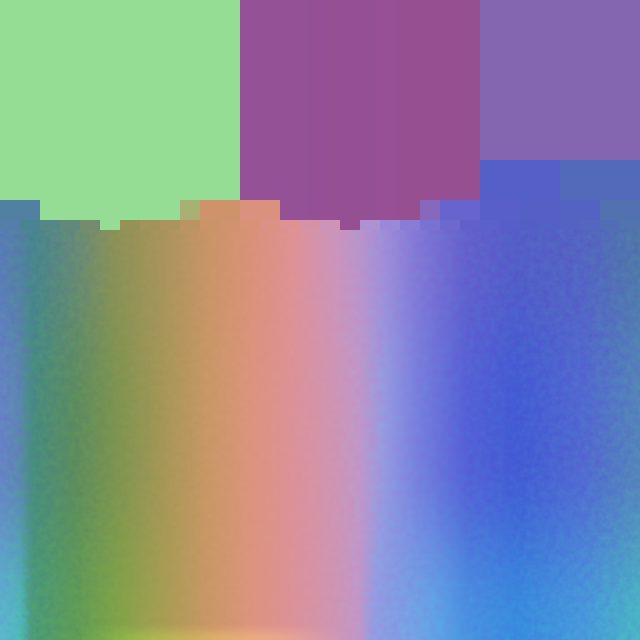
A three.js fragment shader for this background:

```glsl
// Soft vertical bands of colour under three flat blocks with stepped lower edges.
// A ramp of colour stops shifts with depth and is jittered by gradient noise;
// near the blocks the ramp is sampled on a grid that coarsens upwards.
#define GRID 32.0
#define BLOCK_COLS 12.0
#define RAMP_TOP 0.6406
#define MID_DEPTH 0.30
#define GLOW_HEIGHT 0.30
#define RIM_HEIGHT 0.028
#define JITTER 0.013
#define GRAIN 0.035
#define GRAIN_SCALE 85.0
#define EDGE 0.012
#define STEP_BLEND 0.38

varying vec2 vUv;

vec2 hashGradient(vec2 p) {
  vec3 q = fract(p.xyx * vec3(0.1031, 0.1030, 0.0973));
  q += dot(q, q.yzx + 33.33);
  float angle = 6.28318 * fract((q.x + q.y) * q.z);
  return vec2(cos(angle), sin(angle));
}

float gradientNoise(vec2 p) {
  vec2 i = floor(p), f = fract(p);
  vec2 u = f * f * f * (f * (f * 6.0 - 15.0) + 10.0);
  vec2 e = vec2(1.0, 0.0);
  float a = dot(hashGradient(i), f);
  float b = dot(hashGradient(i + e.xy), f - e.xy);
  float c = dot(hashGradient(i + e.yx), f - e.yx);
  float d = dot(hashGradient(i + e.xx), f - e.xx);
  return mix(mix(a, b, u.x), mix(c, d, u.x), u.y);
}

// Moves the ramp on to its next stop; each stop has an upper and a lower colour.
void rampStop(inout vec3 color, inout float last, float x, float next,
              float depth, vec3 upper, vec3 lower) {
  float t = clamp((x - last) / (next - last), 0.0, 1.0);
  color = mix(color, mix(upper, lower, depth), t);
  last = next;
}

vec3 bands(float x, float y) {
  float depth = smoothstep(0.0, MID_DEPTH, RAMP_TOP - y);
  float low = 1.0 - smoothstep(0.0, GLOW_HEIGHT, y);
  float last = 0.0;
  vec3 c = mix(vec3(0.34, 0.49, 0.71), vec3(0.40, 0.51, 0.77), depth);

  // Teal, olive and orange
  rampStop(c, last, x, 0.028, depth, vec3(0.33, 0.50, 0.64), vec3(0.36, 0.53, 0.70));
  rampStop(c, last, x, 0.052, depth, vec3(0.28, 0.52, 0.56), vec3(0.28, 0.55, 0.50));
  rampStop(c, last, x, 0.117, depth, vec3(0.40, 0.54, 0.47), vec3(0.36, 0.55, 0.37));
  rampStop(c, last, x, 0.182, depth, vec3(0.55, 0.57, 0.34), vec3(0.49, 0.58, 0.31));
  rampStop(c, last, x, 0.260, depth, vec3(0.67, 0.58, 0.36), vec3(0.66, 0.59, 0.34));
  rampStop(c, last, x, 0.326, depth, vec3(0.79, 0.58, 0.40), vec3(0.79, 0.59, 0.40));
  rampStop(c, last, x, 0.391, depth, vec3(0.85, 0.57, 0.47), vec3(0.86, 0.58, 0.49));
  // Pink and lilac, with a seam that tightens downwards
  rampStop(c, last, x, 0.456, depth, vec3(0.87, 0.57, 0.58), vec3(0.86, 0.57, 0.59));
  rampStop(c, last, x, 0.521, depth, vec3(0.80, 0.58, 0.73), vec3(0.81, 0.58, 0.70));
  rampStop(c, last, x, 0.562, depth, vec3(0.72, 0.58, 0.80), vec3(0.75, 0.59, 0.79));
  rampStop(c, last, x, mix(0.602, 0.582, low), depth, vec3(0.62, 0.55, 0.85), vec3(0.58, 0.60, 0.88));
  // Blue
  rampStop(c, last, x, 0.651, depth, vec3(0.51, 0.47, 0.84), vec3(0.47, 0.50, 0.87));
  rampStop(c, last, x, 0.729, depth, vec3(0.39, 0.38, 0.80), vec3(0.33, 0.38, 0.84));
  rampStop(c, last, x, 0.807, depth, vec3(0.33, 0.37, 0.78), vec3(0.26, 0.36, 0.83));
  rampStop(c, last, x, 0.911, depth, vec3(0.33, 0.39, 0.76), vec3(0.32, 0.41, 0.82));
  rampStop(c, last, x, 1.000, depth, vec3(0.31, 0.47, 0.66), vec3(0.33, 0.52, 0.73));

  // Cyan glow in the blue parts, a little green on the left
  float blue = 1.0 - smoothstep(0.03, 0.05, x) + smoothstep(0.562, 0.70, x);
  float leaf = smoothstep(0.03, 0.05, x) * (1.0 - smoothstep(0.16, 0.34, x));
  c += low * (blue * vec3(-0.04, 0.19, 0.04) + leaf * vec3(0.01, 0.06, -0.03));

  // Thin yellow rim along the bottom
  float rim = smoothstep(0.09, 0.25, x) * (1.0 - smoothstep(0.40, 0.56, x));
  rim *= 1.0 - smoothstep(0.0, RIM_HEIGHT, y);
  return c + rim * vec3(0.06, 0.09, 0.0);
}

// Coverage of a box given by its lower-left and upper-right corners.
float boxMask(vec2 p, vec2 lo, vec2 hi) {
  vec2 d = abs(p - 0.5 * (lo + hi)) - 0.5 * (hi - lo);
  return 1.0 - smoothstep(-EDGE, EDGE, max(d.x, d.y));
}

void main() {
  vec2 cell = vec2(vUv.x, 1.0 - vUv.y) * GRID;

  // Smooth bands with noise, or mosaic cells of 1, 2 and 4 columns above
  vec2 grainPos = vUv * GRAIN_SCALE;
  float coarse = gradientNoise(grainPos);
  float fine = gradientNoise(grainPos * 2.1 + 17.0);
  float smoothPart = step(11.5, cell.y);
  float span = cell.y < 10.0 ? 4.0 : (cell.y < 11.0 ? 2.0 : 1.0);
  float mosaicX = (floor(cell.x / span) + 0.5) * span / GRID;
  float jitterX = vUv.x + JITTER * (0.6 * coarse + 0.6 * fine);
  vec3 color = bands(mix(mosaicX, jitterX, smoothPart), min(vUv.y, RAMP_TOP));
  float cool = 1.0 - smoothstep(0.05, 0.22, vUv.x) + smoothstep(0.48, 0.64, vUv.x);
  color += smoothPart * GRAIN * (0.2 + cool) * vec3(fine, coarse, 0.5 * fine);

  // Two stepped blocks and a shorter plain one
  float index = min(floor(cell.x / BLOCK_COLS), 2.0);
  vec2 local = vec2(cell.x - index * BLOCK_COLS, cell.y);
  vec3 green = vec3(0.585, 0.865, 0.585);
  vec3 plum = mix(vec3(0.584, 0.318, 0.592), vec3(0.588, 0.310, 0.565), local.x / BLOCK_COLS);
  vec3 lavender = vec3(0.515, 0.395, 0.692);
  vec3 blockColor = index < 0.5 ? green : (index < 1.5 ? plum : lavender);
  float stepped = boxMask(local, vec2(-1.0), vec2(13.0, 10.0));
  stepped = max(stepped, boxMask(local, vec2(2.0, 9.0), vec2(9.0, 11.0)));
  stepped = max(stepped, boxMask(local, vec2(5.0, 10.0), vec2(6.0, 11.5)));
  stepped = max(stepped, STEP_BLEND * boxMask(local, vec2(9.0, 9.0), vec2(10.0, 11.0)));
  float plain = boxMask(local, vec2(-1.0), vec2(13.0, 8.0));
  color = mix(color, blockColor, index < 1.5 ? stepped : plain);

  gl_FragColor = vec4(color, 1.0);
}
```
